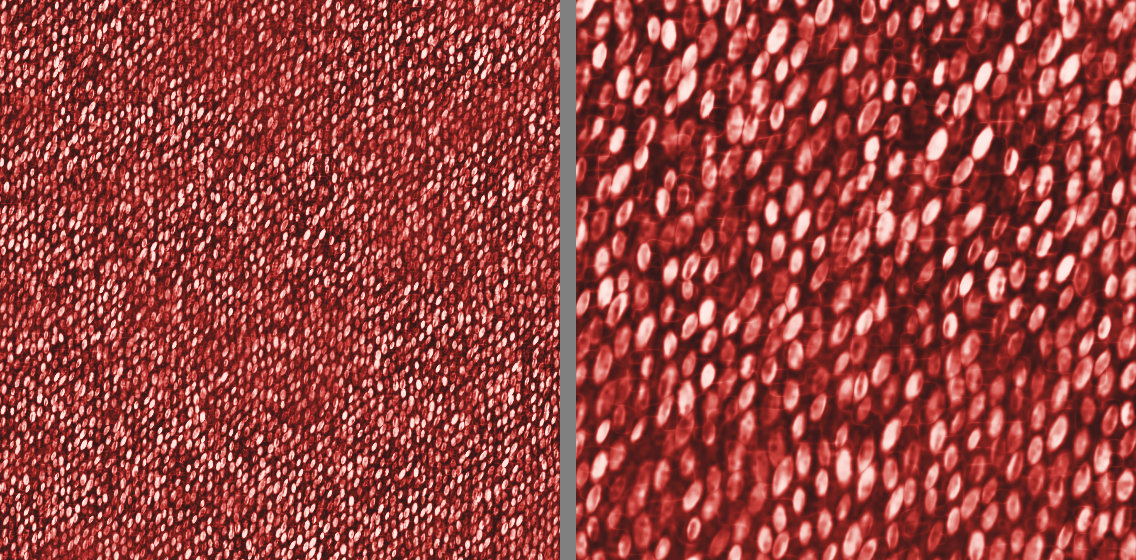
Left: the whole. Right: its middle third, enlarged.
Reproduce this texture procedurally as a WebGL 1 fragment shader.

```glsl
precision highp float;
// Draws a red woven wool fabric with leaning, fibrous stitches in zigzag rows.
uniform vec2 u_resolution;

const vec2 STITCH_GRID = vec2(76.0, 50.0);      // columns and rows per canvas
const vec2 STITCH_RADIUS = vec2(0.0058, 0.0112);
const float ZIGZAG_COLUMNS = 14.0;
const float FIBRE_LEAN = 0.2;

float hash(vec2 p) {
  return fract(sin(dot(p, vec2(127.1, 311.7))) * 43758.5453);
}

float valueNoise(vec2 p) {
  vec2 cell = floor(p);
  vec2 f = fract(p);
  f = f * f * (3.0 - 2.0 * f);
  float low = mix(hash(cell), hash(cell + vec2(1.0, 0.0)), f.x);
  float high = mix(hash(cell + vec2(0.0, 1.0)), hash(cell + 1.0), f.x);
  return mix(low, high, f.y);
}

float fbm(vec2 p) {
  float sum = 0.0;
  float amplitude = 0.5;
  for (int i = 0; i < 3; i++) {
    sum += amplitude * valueNoise(p);
    p = p * 2.03 + 17.0;
    amplitude *= 0.5;
  }
  return sum / 0.875;
}

// Thin curly lines along the middle level of a noise field
float looseThreads(vec2 p) {
  float ridge = 1.0 - abs(2.0 * valueNoise(p) - 1.0);
  return pow(ridge, 5.0);
}

// Vertical shift of a column, rising and falling to form the zigzag
float columnShift(float column) {
  float wave = abs(mod(column, ZIGZAG_COLUMNS) - 0.5 * ZIGZAG_COLUMNS);
  return 0.42 * wave + 0.2 * hash(vec2(column, 3.0));
}

// Soft leaning ellipse with an edge frayed by the fibres
float stitchMask(vec2 offset, float lean, vec2 radius, float fray) {
  offset.x -= lean * offset.y;
  float d = length(offset / radius) + fray;
  return 1.0 - smoothstep(0.55, 1.12, d);
}

// Brightest stitch covering a point
float stitches(vec2 p, float fray) {
  float brightest = 0.0;
  float column = floor(p.x * STITCH_GRID.x);
  for (int i = -1; i <= 1; i++) {
    float x = column + float(i);
    float shift = columnShift(x);
    float row = floor(p.y * STITCH_GRID.y - shift);
    for (int j = -1; j <= 1; j++) {
      vec2 id = vec2(x, row + float(j));
      vec2 jitter = vec2(hash(id + 11.0), hash(id + 23.0)) - 0.5;
      vec2 center = id + vec2(0.5, 0.5 + shift) + jitter * vec2(0.5, 0.4);
      float lean = 0.22 + 0.4 * (hash(id + 37.0) - 0.5);
      vec2 radius = STITCH_RADIUS * mix(0.75, 1.15, hash(id + 41.0));
      float light = mix(0.35, 1.0, hash(id + 53.0));
      float mask = stitchMask(p - center / STITCH_GRID, lean, radius, fray);
      brightest = max(brightest, mask * light);
    }
  }
  return brightest;
}

float between(float a, float b, float t) {
  return clamp((t - a) / (b - a), 0.0, 1.0);
}

// Wool colours from deep shade to highlight
vec3 woolColor(float t) {
  vec3 color = mix(vec3(0.17, 0.08, 0.08), vec3(0.24, 0.10, 0.10), between(0.0, 0.07, t));
  color = mix(color, vec3(0.40, 0.12, 0.11), between(0.07, 0.22, t));
  color = mix(color, vec3(0.58, 0.14, 0.13), between(0.22, 0.44, t));
  color = mix(color, vec3(0.80, 0.25, 0.23), between(0.44, 0.68, t));
  color = mix(color, vec3(0.88, 0.49, 0.46), between(0.68, 0.86, t));
  color = mix(color, vec3(0.96, 0.77, 0.74), between(0.86, 0.95, t));
  return mix(color, vec3(1.0, 0.92, 0.90), between(0.95, 1.0, t));
}

void main() {
  vec2 p = gl_FragCoord.xy / u_resolution.y;

  // Uneven cloth: gentle warp and broad patches of contrast
  vec2 warp = vec2(valueNoise(p * 14.0), valueNoise(p * 14.0 + 50.0)) - 0.5;
  vec2 cloth = p + 0.008 * warp;
  float patches = smoothstep(0.25, 0.75, fbm(p * vec2(7.0, 9.0) + 5.0));

  // Fine fibres run along the stitches
  vec2 along = vec2(cloth.x - FIBRE_LEAN * cloth.y, cloth.y);
  float fibre = valueNoise(along * vec2(290.0, 85.0)) - 0.5;
  float fuzz = valueNoise(p * 330.0 + 70.0) - 0.5;

  float stitch = stitches(cloth, 0.35 * fibre);
  float threads = looseThreads(cloth * vec2(105.0, 125.0) + 9.0) - 0.25;

  // Sum the layers, then spread the tones evenly over the colour ramp
  float relief = stitch - 0.33;
  relief += fibre * (0.4 + 0.7 * stitch) + 0.3 * fuzz;
  relief += 0.25 * threads * (1.0 - stitch);
  float contrast = mix(3.8, 6.2, patches);
  float tone = 1.0 / (1.0 + exp(-contrast * relief));
  gl_FragColor = vec4(woolColor(tone), 1.0);
}
```
